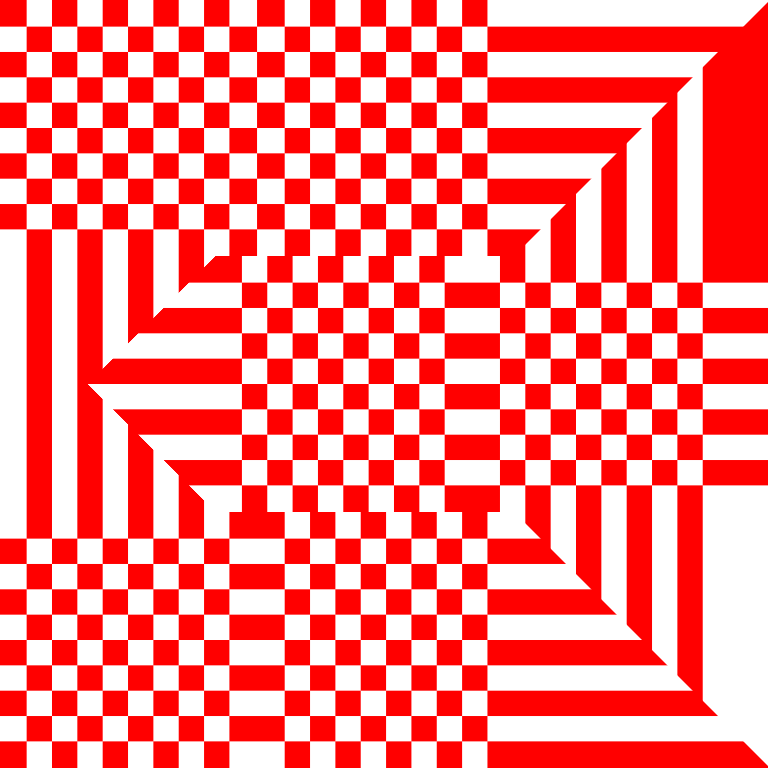
This pattern is drawn by a Shadertoy shader. Its source:

```glsl
// Three woven bands of red and white checks that open into mitred stripes.

const vec3  RED   = vec3(1.0, 0.0, 0.0);
const vec3  WHITE = vec3(1.0);
const float CELL  = 0.033;          // width of one check
const float PITCH = 0.336;          // distance between tile centres in a band
const float OUTER_START  = 0.1667;  // first tile centre, top and bottom bands
const float MIDDLE_START = 0.447;   // first tile centre, middle band
const float BAND_HALF    = 1.0 / 6.0;
const float LEFT_APEX    = 0.114;   // where the left mitre closes
const float RIGHT_APEX   = 0.5026;  // where the right mitre would close
const float LAST_EDGE    = 4.5;     // cells from a centre to the last stripe
const float PI = 3.14159265;

// Smoothed step: 0 below the edge, 1 above it.
float cover(float dist, float pixel) {
    return clamp(dist / pixel + 0.5, 0.0, 1.0);
}

// Square wave from -1 to 1; the end stripes run on without limit.
float stripes(float offset, float pixel) {
    float cell = clamp(offset / CELL, -LAST_EDGE, LAST_EDGE);
    return clamp(2.0 * sin(PI * cell) / PI * CELL / pixel, -1.0, 1.0);
}

// Two neighbouring checked tiles, each with its own polarity.
float band(vec2 p, vec2 start, vec2 polarity, float pixel) {
    float first  = polarity.x * stripes(p.x - start.x, pixel);
    float second = polarity.y * stripes(p.x - start.x - PITCH, pixel);
    float join   = cover(p.x - start.x - 0.5 * PITCH, pixel);
    return mix(first, second, join) * stripes(start.y - p.y, pixel);
}

void mainImage(out vec4 fragColor, in vec2 fragCoord) {
    vec2 p = fragCoord / iResolution.xy;
    float pixel = 1.0 / min(iResolution.x, iResolution.y);

    // Top, middle and bottom bands
    float top    = band(p, vec2(OUTER_START, 5.0 / 6.0), vec2(1.0, 1.0), pixel);
    float middle = band(p, vec2(MIDDLE_START, 0.5), vec2(1.0, -1.0), pixel);
    float bottom = band(p, vec2(OUTER_START, 1.0 / 6.0), vec2(-1.0, 1.0), pixel);

    // The middle band tapers on the left and flares on the right
    float halfHeight = max(min(p.x - LEFT_APEX, BAND_HALF), p.x - RIGHT_APEX);
    float inside = cover(halfHeight - abs(p.y - 0.5), pixel);

    float outer = mix(bottom, top, cover(p.y - 0.5, pixel));
    float ink = 0.5 + 0.5 * mix(outer, middle, inside);
    fragColor = vec4(mix(WHITE, RED, ink), 1.0);
}
```
